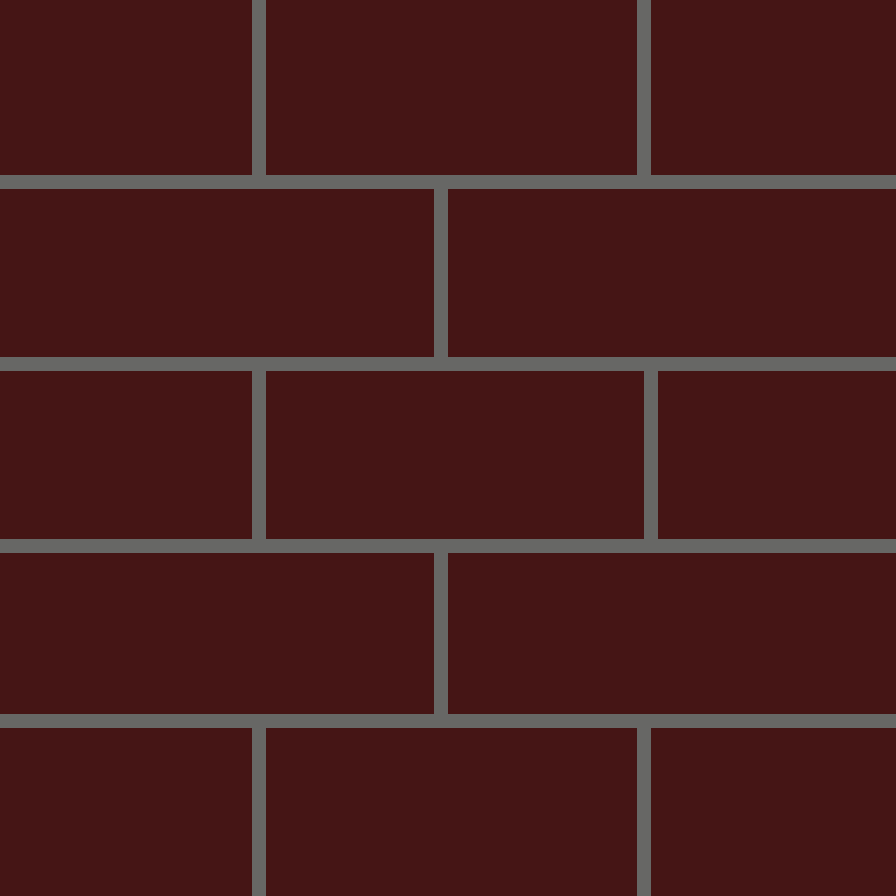
Give the GLSL for this pattern, as a WebGL 2 fragment shader.

```glsl
#version 300 es
precision highp float;
// Flat dark red brick wall in running bond with grey mortar, five courses high.

uniform vec2 u_resolution;
out vec4 fragColor;

const vec3 BRICK_COLOR = vec3(0.272, 0.083, 0.083);
const vec3 MORTAR_COLOR = vec3(0.402, 0.402, 0.398);

// Lengths are in layout cells, with GRID cells across the canvas.
const float GRID = 128.0;
const float MORTAR_HALF_WIDTH = 1.0;
const int COURSES = 5;
const float COURSE_PITCH = 25.75;
const float COURSE_OFFSET = 0.75;
const float EVEN_JOINT = 37.0;
const float EVEN_PITCH = 55.0;
const float ODD_JOINT = 63.0;
const float ODD_PITCH = 70.0;
const float MIDDLE_COURSE = 2.0;
const float MIDDLE_EXTRA_PITCH = 1.0;

// Height of a bed joint below the top edge, snapped to the layout grid.
float bedJoint(int index) {
    return floor(float(index) * COURSE_PITCH + COURSE_OFFSET);
}

// Distance to the nearest line of a repeating series.
float repeatedLine(float x, float first, float pitch) {
    return abs(mod(x - first + 0.5 * pitch, pitch) - 0.5 * pitch);
}

// Smooth mortar coverage, one pixel wide at the edge.
float mortarCoverage(float lineDistance, float pixelSize) {
    return clamp(0.5 + (MORTAR_HALF_WIDTH - lineDistance) / pixelSize, 0.0, 1.0);
}

void main() {
    vec2 pixelSize = GRID / u_resolution;
    vec2 p = gl_FragCoord.xy * pixelSize;
    p.y = GRID - p.y;

    // Bed joints, counting the course from the top.
    float bedDistance = GRID;
    float course = 0.0;
    for (int i = 1; i < COURSES; i++) {
        float bed = bedJoint(i);
        bedDistance = min(bedDistance, abs(p.y - bed));
        course += step(bed, p.y);
    }

    // Upright joints, staggered on alternate courses.
    bool isOdd = mod(course, 2.0) > 0.5;
    float firstJoint = isOdd ? ODD_JOINT : EVEN_JOINT;
    float pitch = isOdd ? ODD_PITCH : EVEN_PITCH;
    if (course == MIDDLE_COURSE) pitch += MIDDLE_EXTRA_PITCH;
    float uprightDistance = repeatedLine(p.x, firstJoint, pitch);

    float mortar = max(mortarCoverage(bedDistance, pixelSize.y),
                       mortarCoverage(uprightDistance, pixelSize.x));
    fragColor = vec4(mix(BRICK_COLOR, MORTAR_COLOR, mortar), 1.0);
}
```
